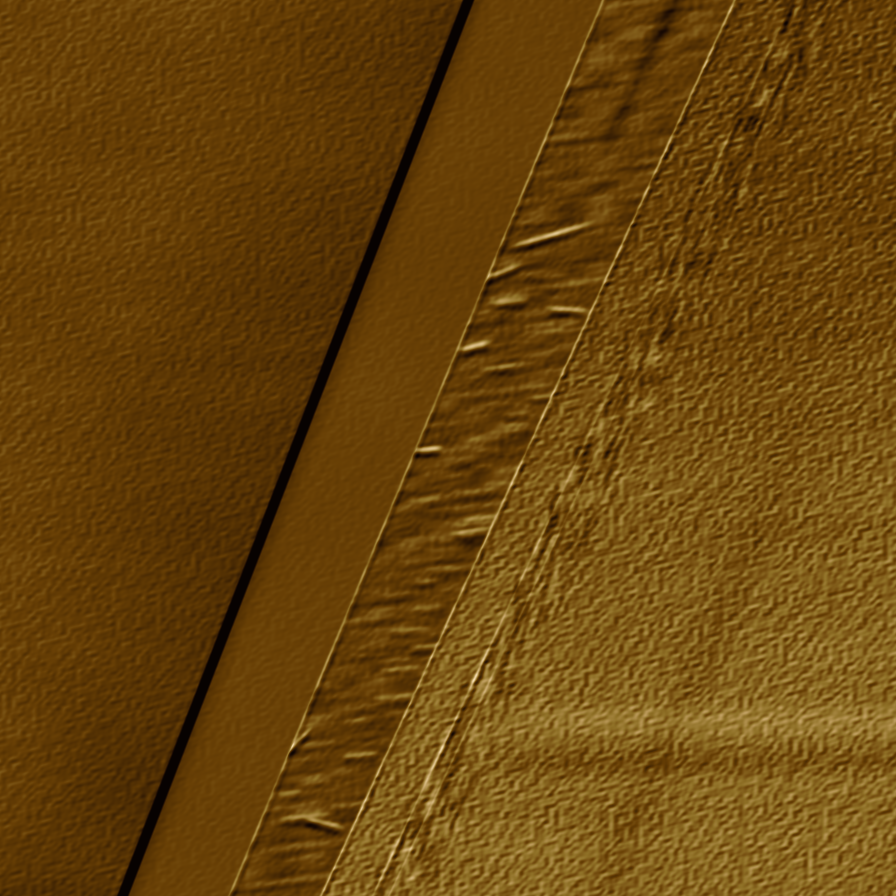
Give the GLSL for this texture, as a WebGL 2 fragment shader.

```glsl
#version 300 es
precision highp float;
// Golden cloth crossed by a dark slit, a gathered ribbon between two seams and
// a stitched hem. Signed offsets from slanted lines split the panels; a single
// tone, built from folds, creases and embossed noise, is mapped to a gold ramp.

// Slanted lines: x at the top edge, leftward drift over the full height.
#define SLIT vec2(0.523, 0.386)
#define SEAM_LEFT vec2(0.673, 0.417)
#define SEAM_RIGHT vec2(0.820, 0.462)
#define HEM vec2(0.885, 0.469)
#define SLIT_HALF_WIDTH 0.0062
#define SEAM_WIDTH 0.0017
#define GRAIN_SCALE 240.0
#define GRAIN_STRENGTH 0.23
#define PLEATS 64

uniform vec2 u_resolution;
out vec4 fragColor;

float hash(vec2 p) {
    vec3 q = fract(p.xyx * 0.1031);
    q += dot(q, q.yzx + 33.33);
    return fract((q.x + q.y) * q.z);
}

float noise(vec2 p) {
    vec2 i = floor(p), f = fract(p);
    f = f * f * (3.0 - 2.0 * f);
    return mix(mix(hash(i), hash(i + vec2(1, 0)), f.x),
               mix(hash(i + vec2(0, 1)), hash(i + vec2(1, 1)), f.x), f.y);
}

float fbm(vec2 p) {
    float sum = 0.0, amp = 0.5;
    for (int i = 0; i < 4; i++) {
        sum += amp * noise(p);
        p = p * 2.03 + 17.0;
        amp *= 0.5;
    }
    return sum - 0.47;
}

// Noise lit from the upper left, centred on zero.
float emboss(vec2 p) { return noise(p) - noise(p + vec2(-0.6, 0.7)); }

float offsetFrom(vec2 p, vec2 line) { return p.x - line.x + line.y * (1.0 - p.y); }

float bump(float d, float width) { return exp(-d * d / (width * width)); }

float ramp(float lo, float hi, float x) { return clamp((x - lo) / (hi - lo), 0.0, 1.0); }

// A tapered bright ridge with its shadow below.
float crease(vec2 p, vec2 centre, float halfLength, float slope) {
    vec2 q = p - centre;
    q.y -= slope * q.x;
    float taper = 1.0 - smoothstep(0.35, 1.0, abs(q.x) / halfLength);
    return taper * (bump(q.y, 0.0032) - 0.55 * bump(q.y + 0.0075, 0.004));
}

// Bright thread with a dark groove on its right, broken along its length.
float seam(float d, float along) {
    float wear = 0.45 + 0.75 * noise(vec2(along * 75.0, 3.0));
    return wear * bump(d, SEAM_WIDTH) - 0.4 * bump(d - 0.005, 0.0025);
}

vec3 goldRamp(float tone) {
    vec3 c = mix(vec3(0.01, 0.0, 0.0), vec3(0.10, 0.04, 0.01), ramp(0.0, 0.10, tone));
    c = mix(c, vec3(0.34, 0.20, 0.01), ramp(0.10, 0.34, tone));
    c = mix(c, vec3(0.41, 0.25, 0.02), ramp(0.34, 0.41, tone));
    c = mix(c, vec3(0.48, 0.33, 0.08), ramp(0.41, 0.48, tone));
    c = mix(c, vec3(0.56, 0.44, 0.15), ramp(0.48, 0.56, tone));
    c = mix(c, vec3(0.73, 0.60, 0.35), ramp(0.56, 0.73, tone));
    return mix(c, vec3(0.96, 0.87, 0.68), ramp(0.73, 1.0, tone));
}

float gathers(vec2 p) {
    // Fine ripples across the ribbon
    float t = 1.0 - p.y;
    float tone = 0.17 * emboss(vec2(p.x * 28.0, (p.y - 0.12 * p.x) * 135.0));
    // Scattered short pleats
    for (int i = 0; i < PLEATS; i++) {
        float k = float(i), v = 0.30 + 0.62 * (k + hash(vec2(k, 2.0))) / float(PLEATS);
        float side = mix(0.08, 0.95, sqrt(hash(vec2(k, 5.0))));
        float x = mix(SEAM_LEFT.x - SEAM_LEFT.y * v, SEAM_RIGHT.x - SEAM_RIGHT.y * v, side);
        float power = hash(vec2(k, 9.0));
        tone += (0.06 + 0.22 * power * power)
              * crease(p, vec2(x, 1.0 - v), 0.015 + 0.02 * hash(vec2(k, 7.0)), 0.1);
    }
    // Dominant folds
    tone += 0.50 * crease(p, vec2(0.615, 0.738), 0.056, 0.29);
    tone += 0.42 * crease(p, vec2(0.560, 0.697), 0.026, 0.35);
    tone += 0.42 * crease(p, vec2(0.634, 0.655), 0.028, -0.05);
    tone += 0.45 * crease(p, vec2(0.529, 0.614), 0.023, 0.25);
    tone += 0.50 * crease(p, vec2(0.477, 0.499), 0.021, 0.10);
    tone += 0.48 * crease(p, vec2(0.527, 0.408), 0.029, 0.15);
    tone += 0.38 * crease(p, vec2(0.332, 0.173), 0.020, 0.90);
    tone += 0.45 * crease(p, vec2(0.361, 0.082), 0.025, -0.20);
    // Long hollow near the top
    float hollow = bump(offsetFrom(p, vec2(0.754, 0.47)), 0.010);
    return tone - 0.16 * hollow * (1.0 - smoothstep(0.12, 0.21, t));
}

void main() {
    vec2 p = gl_FragCoord.xy / u_resolution;
    float px = 1.0 / u_resolution.x, t = 1.0 - p.y;
    float slit = offsetFrom(p, SLIT), left = offsetFrom(p, SEAM_LEFT);
    float right = offsetFrom(p, SEAM_RIGHT), hem = offsetFrom(p, HEM);
    float cloud = fbm(p * 7.0), weft = fbm(vec2(p.x * 3.0, p.y * 32.0));
    float grain = GRAIN_STRENGTH * emboss(vec2(p.x * 0.75, p.y - 0.25 * p.x) * GRAIN_SCALE);

    // Left cloth and the smooth strip beside the slit
    float cloth = 0.325 + 0.075 * smoothstep(0.0, 0.30, -slit) + 0.08 * cloud + 0.05 * weft + 0.45 * grain;
    float strip = 0.372 + 0.033 * smoothstep(0.0, 0.03, slit) + 0.05 * cloud + 0.18 * grain;

    // Ribbon
    float ribbon = 0.375 + 0.03 * smoothstep(0.7, 1.0, p.y) + 0.04 * cloud + 0.35 * grain;
    if (left > -0.02 && right < 0.02) ribbon += gathers(p);

    // Right cloth with broad horizontal and slanted folds
    float sheet = 0.405 + 0.115 * smoothstep(0.15, 0.90, t + 0.25 * (p.x - 0.7));
    sheet += 0.06 * cloud + 0.09 * weft + grain;
    float open = smoothstep(0.04, 0.20, right);
    sheet += open * (0.07 * bump(p.y - 0.198, 0.016) - 0.055 * bump(p.y - 0.148, 0.013));
    sheet -= 0.045 * bump(offsetFrom(p, vec2(1.10, 0.43)), 0.022) * smoothstep(0.4, 0.65, t);

    // Stitched hem
    float hemBand = smoothstep(-0.015, 0.0, hem) * (1.0 - smoothstep(0.035, 0.075, hem));
    sheet += hemBand * (0.25 * emboss(vec2(hem * 190.0, t * 38.0)) - 0.025);
    float thread = seam(hem, t) + 0.7 * seam(hem - 0.018, t + 2.0);
    sheet += thread * mix(0.07, 0.25, smoothstep(0.4, 0.75, t));

    // Join the panels, then lay the seams and the slit over them
    float tone = mix(cloth, strip, smoothstep(-px, px, slit));
    tone = mix(tone, ribbon, smoothstep(-px, px, left));
    tone = mix(tone, sheet, smoothstep(-px, px, right));
    tone += 0.25 * seam(left, t) + 0.32 * seam(right, t + 5.0);
    tone += 0.05 * bump(slit + 0.012, 0.003) - 0.07 * bump(slit, 0.016);
    float ink = 1.0 - smoothstep(-1.5 * px, 1.5 * px, abs(slit) - SLIT_HALF_WIDTH);
    tone = mix(tone, 0.02, ink);

    fragColor = vec4(goldRamp(tone), 1.0);
}
```
